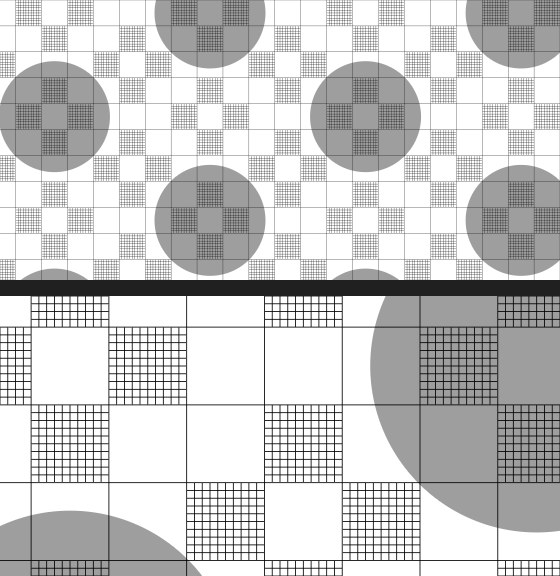
Top, the full canvas; bottom, a detail of the centre.
Give the GLSL for this pattern, as a WebGL 1 fragment shader.

```glsl
precision highp float;
// Square line grid with crosses of finely hatched cells over staggered grey discs.

uniform vec2 u_resolution;

const float CELLS_DOWN = 10.8;                // grid cells in the canvas height
const float GRID_SHIFT = 0.6;                 // first vertical line, in cells from the left
const float HATCH_COUNT = 10.0;               // hatch squares along a cell side
const float LINE_WIDTH = 0.0108;              // in cells
const float DISC_RADIUS = 2.14;               // in cells
const vec2 MOTIF_CENTRE = vec2(1.5, 4.5);     // centre of one disc and its cross
const vec2 CROSS_PERIOD = vec2(6.0, 4.0);
const vec2 DISC_PERIOD = vec2(12.0, 8.0);
const vec3 PAPER_COLOUR = vec3(1.0);
const vec3 DISC_COLOUR = vec3(0.62);
const vec3 LINE_COLOUR = vec3(0.0);

// Offset from the nearest point of a lattice with a second point mid-period.
vec2 staggeredOffset(vec2 p, vec2 period) {
  vec2 a = mod(p + 0.5 * period, period) - 0.5 * period;
  vec2 b = mod(p, period) - 0.5 * period;
  return dot(a, a) < dot(b, b) ? a : b;
}

// Share of a pixel covered by evenly spaced lines in both directions.
float lineGrid(vec2 p, float spacing, float pixel) {
  vec2 d = mod(p + 0.5 * spacing, spacing) - 0.5 * spacing;
  vec2 high = min(d + 0.5 * pixel, vec2(0.5 * LINE_WIDTH));
  vec2 low = max(d - 0.5 * pixel, vec2(-0.5 * LINE_WIDTH));
  vec2 cover = clamp((high - low) / pixel, 0.0, 1.0);
  return 1.0 - (1.0 - cover.x) * (1.0 - cover.y);
}

// The four cells beside each cross centre, softened at their sides.
float crossMask(vec2 p, float pixel) {
  vec2 steps = abs(staggeredOffset(floor(p) + 0.5 - MOTIF_CENTRE, CROSS_PERIOD));
  float isArm = 1.0 - step(0.5, abs(steps.x + steps.y - 1.0));
  vec2 fromMiddle = abs(fract(p) - 0.5);
  float inside = 0.5 - max(fromMiddle.x, fromMiddle.y);
  return isArm * clamp(inside / pixel + 0.5, 0.0, 1.0);
}

void main() {
  // Cell coordinates, counted downward from the top edge.
  float pixel = CELLS_DOWN / u_resolution.y;
  vec2 p = vec2(gl_FragCoord.x, u_resolution.y - gl_FragCoord.y) * pixel;
  p.x -= GRID_SHIFT;

  // Discs lie below the lines.
  float discDistance = length(staggeredOffset(p - MOTIF_CENTRE, DISC_PERIOD)) - DISC_RADIUS;
  float disc = clamp(0.5 - discDistance / pixel, 0.0, 1.0);
  vec3 colour = mix(PAPER_COLOUR, DISC_COLOUR, disc);

  // Main grid everywhere, fine hatch only in the crosses.
  float grid = lineGrid(p, 1.0, pixel);
  float hatch = lineGrid(p, 1.0 / HATCH_COUNT, pixel) * crossMask(p, pixel);
  colour = mix(colour, LINE_COLOUR, max(grid, hatch));

  gl_FragColor = vec4(colour, 1.0);
}
```
